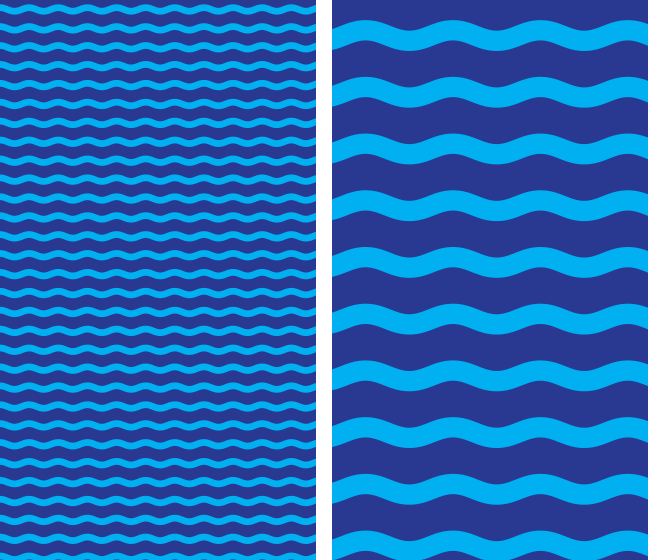
Left, the full canvas; right, a detail of the centre.
This pattern is drawn by a WebGL 1 fragment shader. Its source:

```glsl
precision highp float;
// Rows of smooth cyan waves running across a deep blue ground.

uniform vec2 u_resolution;

// Signed distance to the nearest wave stroke; p.y grows downward, one row per unit.
float waveStroke(vec2 p, float amplitude, float halfWidth) {
  float frequency = 6.28319 / 1.541;
  float phase = p.x * frequency;
  float offset = fract(p.y + amplitude * cos(phase)) - 0.5;
  float slope = amplitude * frequency * sin(phase);
  // Dividing by the gradient length keeps the stroke evenly thick on slopes.
  return abs(offset) / sqrt(1.0 + slope * slope) - halfWidth;
}

void main() {
  // Row units: 29.62 rows fit the canvas height, counted from the top.
  float pixel = 29.62 / u_resolution.y;
  vec2 p = vec2(gl_FragCoord.x, u_resolution.y - gl_FragCoord.y) * pixel;

  float stroke = waveStroke(p, 0.093, 0.179);
  float coverage = clamp(0.5 - stroke / pixel, 0.0, 1.0);

  vec3 deepBlue = vec3(0.16, 0.22, 0.57);
  vec3 cyan = vec3(0.0, 0.69, 0.94);
  gl_FragColor = vec4(mix(deepBlue, cyan, coverage), 1.0);
}
```
